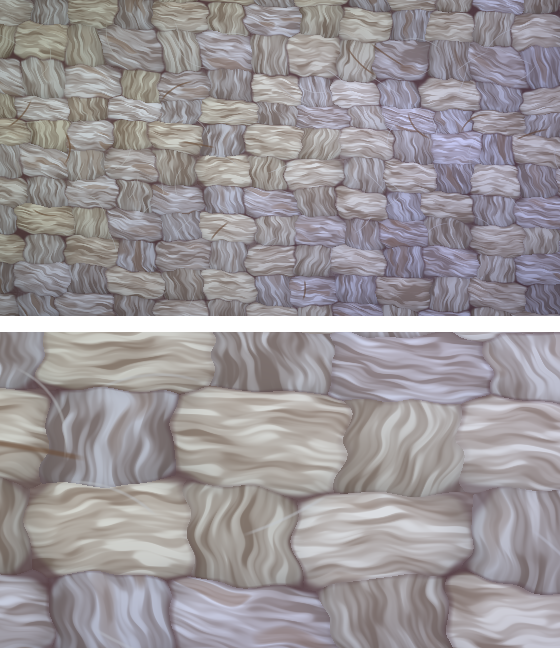
Top, the full canvas; bottom, a detail of the centre.
Give the GLSL for this texture, as a Shadertoy shader.

```glsl
// Coarse plain-weave burlap: plump horizontal yarns alternate with slimmer upright ones.
// Each crossing is a rounded pillow on a warped grid; the highest pillow wins, and
// stretched cellular noise draws its twisted fibres. Loose hairs lie over the top.

const vec2 GRID = vec2(12.4, 10.8);           // yarn crossings across and down
const vec3 GAP = vec3(0.31, 0.23, 0.25);
const vec3 SHADE = vec3(0.45, 0.42, 0.41);
const vec3 FLAX = vec3(0.57, 0.57, 0.58);
const vec3 SHEEN = vec3(0.68, 0.71, 0.74);
const vec3 RUST = vec3(0.38, 0.28, 0.21);

vec2 hash2(vec2 p) {
    vec2 s = vec2(dot(p, vec2(127.1, 311.7)), dot(p, vec2(269.5, 183.3)));
    return fract(sin(s) * 43758.55);
}

// Cellular noise: x is the distance to the nearest point, y a smooth blend of point values
vec2 cellular(vec2 p) {
    vec2 cell = floor(p);
    float nearest = 9.0, sum = 0.0, total = 0.0;
    for (int j = -1; j <= 1; j++)
    for (int i = -1; i <= 1; i++) {
        vec2 c = cell + vec2(i, j);
        vec2 r = hash2(c);
        float d = length(c + r - p);
        float weight = exp(-9.0 * d);
        nearest = min(nearest, d);
        sum += weight * fract(r.x * 7.3 + r.y * 3.1);
        total += weight;
    }
    return vec2(nearest, sum / total);
}

// Smooth irregular waves in -1..1
float waves(vec2 p) {
    return (sin(p.x + 1.7 * sin(p.y * 0.8)) + sin(p.y * 1.3 + 1.4 * sin(p.x * 0.9 + 2.0))) * 0.5;
}

// Canvas position to crossing units, with sagging, uneven rows and frayed rims
vec2 weaveGrid(vec2 uv) {
    vec2 g = uv * GRID + 0.5;
    g.y += 0.75 * (uv.x - 0.4);
    g.y += 0.25 * sin((uv.y - 0.6) * 14.0) * smoothstep(0.5, 0.65, uv.y);
    g.x += 0.12 * waves(uv * vec2(9.0, 13.0));
    g.y += 0.09 * waves(uv.yx * vec2(11.0, 23.0) + 4.0);
    return g + 0.035 * vec2(waves(g * 9.0), waves(g.yx * 11.0 + 3.0));
}

// Height of a rounded pillow: one at its centre, zero on its rim
float pillow(vec2 d, vec2 halfSize) {
    vec2 q = pow(abs(d) / halfSize, vec2(2.6));
    return 1.0 - q.x - q.y;
}

// Fibre colour; x runs along the yarn and y across it, in crossing units
vec3 fibreColour(vec2 yarn, vec2 id, float density) {
    vec2 r = hash2(id + 17.0);
    yarn.y += yarn.x * (r.x - 0.25) * 0.5 + 0.05 * sin(yarn.x * 5.0 + r.y * 6.3);
    vec2 offset = id * vec2(7.3, 31.7);
    vec2 fine = cellular(yarn * vec2(3.5, density) + offset);
    vec2 broad = cellular(yarn * vec2(1.7, density * 0.35) + offset + 50.0);
    float strands = waves(yarn * vec2(9.0, density * 4.0) + offset);
    float tone = 0.52 + 0.80 * (fine.y - 0.5) + 0.50 * (broad.y - 0.5)
               + 0.26 * (r.y - 0.5) + 0.10 * strands - 0.2 * (fine.x - 0.4);
    vec3 col = mix(SHADE, FLAX, smoothstep(0.0, 0.5, tone));
    col = mix(col, SHEEN, smoothstep(0.45, 0.95, tone));
    col *= mix(vec3(1.02, 1.0, 0.95), vec3(0.99, 0.99, 1.04), smoothstep(0.2, 0.8, r.x));
    return mix(col, RUST, 0.55 * smoothstep(0.72, 0.92, broad.y) * r.x);
}

// Coverage of one curved hair centred on the origin
float hair(vec2 p, float angle, float bend, float reach, float width, float blur) {
    float c = cos(angle), s = sin(angle);
    vec2 q = vec2(c * p.x + s * p.y, c * p.y - s * p.x);
    q.y += bend * q.x * q.x;
    return smoothstep(width + blur, width * 0.3, abs(q.y)) * smoothstep(reach, reach * 0.6, abs(q.x));
}

void mainImage(out vec4 fragColor, in vec2 fragCoord) {
    vec2 uv = fragCoord / iResolution.xy;
    vec2 p = fragCoord / iResolution.y;
    vec2 g = weaveGrid(uv);
    // Find the highest pillow and the runner-up among nearby crossings
    float top = -9.0, second = -9.0, topWeft = 0.0;
    vec2 topId = vec2(0.0), topLocal = vec2(0.0);
    for (int j = -1; j <= 1; j++)
    for (int i = -1; i <= 1; i++) {
        vec2 id = floor(g) + vec2(i, j);
        vec2 r = hash2(id);
        float weft = 1.0 - mod(id.x + id.y, 2.0);
        vec2 d = g - id - 0.5 - (r - 0.5) * vec2(0.2, 0.16);
        d.y += d.x * (r.y - 0.35) * 0.22 * weft;
        vec2 halfSize = mix(vec2(0.52, 0.66), vec2(0.68, 0.57), weft);
        float h = pillow(d, halfSize * (0.95 + 0.16 * r.yx)) - 0.12 * (1.0 - weft);
        second = max(second, min(h, top));
        if (h > top) { top = h; topId = id; topLocal = d; topWeft = weft; }
    }
    // Fibres follow whichever yarn lies on top
    vec2 yarn = topWeft > 0.5 ? topLocal : topLocal.yx * vec2(0.65, 1.0);
    vec3 col = fibreColour(yarn, topId, mix(19.0, 14.0, topWeft)) * mix(0.94, 1.04, topWeft);
    // Rounded shading, patchy creases and dark holes between yarns
    col *= 0.89 + 0.15 * smoothstep(-0.1, 0.8, top) + 0.08 * topLocal.y;
    float worn = smoothstep(-0.5, 0.8, waves(g * 2.3));
    col = mix(col, GAP, (1.0 - smoothstep(0.0, 0.26, top - second)) * (0.10 + 0.40 * worn));
    col = mix(col, GAP, (0.45 + 0.5 * worn) * smoothstep(0.18, -0.12, top));
    // Loose hairs: mostly pale, every sixth one a thicker brown strand
    for (int k = 0; k < 72; k++) {
        vec2 a = hash2(vec2(k, 3.0)), b = hash2(vec2(k, 8.0));
        float brown = k % 6 == 0 ? 1.0 : 0.0;
        float cover = hair(p - a * vec2(iResolution.x / iResolution.y, 1.0), b.x * 6.28,
            (b.y - 0.5) * 14.0, 0.03 + 0.05 * a.y, 0.0009 + 0.0016 * brown, 0.0018);
        col = mix(col, mix(SHEEN, RUST, brown), cover * mix(0.45, 0.6, brown));
    }
    // Warm upper left, violet lower right, and dimmer corners
    float cool = smoothstep(0.15, 1.15, uv.x + 0.4 * (1.0 - uv.y) + 0.12 * waves(uv * 8.0));
    col *= mix(vec3(1.03, 1.02, 0.93), vec3(1.0, 0.975, 1.08), cool);
    vec2 fromCentre = uv - vec2(0.52, 0.58);
    col *= 1.09 - 0.60 * dot(fromCentre, fromCentre) + 0.04 * waves(uv * vec2(13.0, 9.0) + 1.0);
    fragColor = vec4(col, 1.0);
}
```
